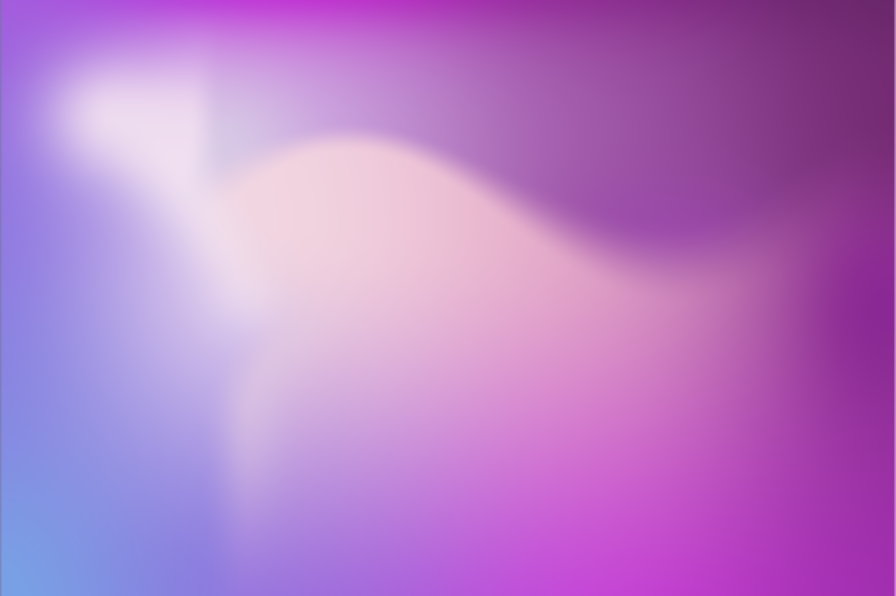
This background is drawn by a Shadertoy shader. Its source:

```glsl
// Soft blurred gradient: a pale pink wave between plum, violet and blue fields.

// Smooth blend through four evenly spaced colours, t from 0 to 1.
vec3 ramp(vec3 a, vec3 b, vec3 c, vec3 d, float t) {
    vec4 offset = t * 3.0 - vec4(0.0, 1.0, 2.0, 3.0);
    vec4 w = exp(-2.2 * offset * offset);
    return (a * w.x + b * w.y + c * w.z + d * w.w) / dot(w, vec4(1.0));
}

// Elliptical glow, 1 at its centre.
float glow(vec2 p, vec2 centre, vec2 radius) {
    vec2 q = (p - centre) / radius;
    return exp(-dot(q, q));
}

// Glow along the segment from a to b.
float streak(vec2 p, vec2 a, vec2 b, vec2 radius) {
    vec2 ab = b - a;
    float t = clamp(dot(p - a, ab) / dot(ab, ab), 0.0, 1.0);
    return glow(p, a + ab * t, radius);
}

// Lilac to plum field above the wave, with a violet pool in the trough.
vec3 upperField(vec2 p) {
    vec3 col = ramp(vec3(0.88, 0.84, 0.93), vec3(0.81, 0.67, 0.89),
                    vec3(0.63, 0.34, 0.66), vec3(0.44, 0.15, 0.43), p.x);
    col = mix(col, vec3(0.85, 0.81, 0.90), 0.85 * glow(p, vec2(0.24, 0.76), vec2(0.09, 0.13)));
    return mix(col, vec3(0.61, 0.28, 0.68), 0.75 * glow(p, vec2(0.745, 0.59), vec2(0.13, 0.12)));
}

// Body of the wave: pale crest falling to a magenta base, purple at the right.
vec3 waveField(vec2 p) {
    vec3 crest = ramp(vec3(0.94, 0.89, 0.93), vec3(0.95, 0.84, 0.88),
                      vec3(0.90, 0.66, 0.78), vec3(0.52, 0.16, 0.54), p.x);
    vec3 base = ramp(vec3(0.47, 0.56, 0.90), vec3(0.58, 0.42, 0.86),
                     vec3(0.80, 0.24, 0.86), vec3(0.62, 0.17, 0.68), p.x);
    vec3 col = mix(base, crest, smoothstep(-0.12, 0.62, p.y));
    return mix(col, vec3(0.54, 0.15, 0.58), 0.85 * glow(p, vec2(0.98, 0.48), vec2(0.075, 0.17)));
}

// Blue to violet field on the left, with a white cloud trailing to the wave.
vec3 leftField(vec2 p) {
    vec3 outer = ramp(vec3(0.46, 0.65, 0.90), vec3(0.53, 0.52, 0.88),
                      vec3(0.57, 0.47, 0.88), vec3(0.62, 0.38, 0.86), p.y);
    vec3 inner = mix(vec3(0.55, 0.48, 0.87), vec3(0.85, 0.77, 0.92), smoothstep(0.0, 0.55, p.y));
    vec3 col = mix(outer, inner, smoothstep(-0.02, 0.27, p.x));
    float cloud = streak(p, vec2(0.13, 0.81), vec2(0.20, 0.79), vec2(0.075, 0.10));
    float trail = streak(p, vec2(0.19, 0.76), vec2(0.29, 0.55), vec2(0.06, 0.09));
    return mix(col, vec3(0.94, 0.88, 0.94), 1.0 - (1.0 - cloud) * (1.0 - trail));
}

void mainImage(out vec4 fragColor, in vec2 fragCoord) {
    vec2 p = fragCoord / iResolution.xy;

    // Wave line, crisp at the crest and softer to both sides.
    float line = 0.665 + 0.105 * cos(8.77 * (min(p.x, 0.94) - 0.39));
    float blur = 0.026 + 0.05 * smoothstep(0.42, 0.75, p.x)
               + 0.03 * (1.0 - smoothstep(0.22, 0.35, p.x))
               + 0.05 * smoothstep(0.8, 1.0, p.x);
    float below = 1.0 - smoothstep(line - blur, line + blur, p.y);
    vec3 col = mix(upperField(p), waveField(p), below);

    // Curved left boundary, with a pale ridge along its lower half.
    float bulge = (p.y - 0.47) / 0.09;
    float side = 0.25 - 0.02 * smoothstep(0.58, 0.72, p.y) + 0.05 * exp(-bulge * bulge);
    float sideBlur = 0.03 + 0.03 * glow(p, vec2(p.x, 0.56), vec2(0.1))
                   - 0.01 * smoothstep(0.68, 0.76, p.y);
    float ridge = glow(p, vec2(side + 0.025, 0.34), vec2(0.04, 0.17));
    col = mix(col, vec3(0.87, 0.80, 0.90), 0.45 * ridge);
    col = mix(leftField(p), col, smoothstep(side - sideBlur, side + sideBlur, p.x));

    // Magenta band fading down from the top edge.
    vec3 band = ramp(vec3(0.62, 0.38, 0.87), vec3(0.79, 0.21, 0.85),
                     vec3(0.55, 0.19, 0.57), vec3(0.40, 0.15, 0.40), p.x);
    col = mix(col, band, exp(-pow(max(1.0 - p.y, 0.0) / 0.08, 1.3)));

    // Hairlines: grey at the left border, pale at the right.
    col = mix(col, vec3(0.45, 0.45, 0.65), 0.5 * (1.0 - smoothstep(0.0005, 0.003, p.x)));
    col = mix(col, vec3(0.88, 0.75, 0.88), 0.6 * smoothstep(0.997, 0.9995, p.x));

    fragColor = vec4(col, 1.0);
}
```
